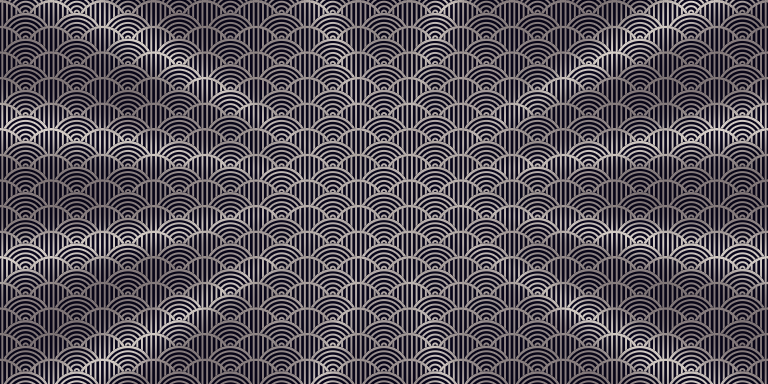
Give the GLSL for this pattern, as a WebGL 1 fragment shader.

```glsl
precision highp float;
// Overlapping wave fans in brushed silver line work on navy, with radiating sheen.

uniform vec2 u_resolution;

const float FANS_ACROSS = 15.0;
const float ROW_STEP = 0.25;        // row spacing, in fan widths
const float RADIUS = 0.5;
const float RIM_WIDTH = 0.050;
const float LINE_WIDTH = 0.038;
const float RING_STEP = 0.0864;
const float BAR_STEP = 0.0909;
const float FAN_VARIATION = 0.05;
const float WEAR = 0.03;

const vec3 NAVY = vec3(0.030, 0.020, 0.090);
const vec3 DULL_SILVER = vec3(0.51, 0.47, 0.475);
const vec3 BRIGHT_SILVER = vec3(0.82, 0.79, 0.765);

// Spoke directions and widths in radians, mirrored into four quadrants
const vec3 SPOKE_ANGLE = vec3(0.18, 0.55, 1.26);
const vec3 SPOKE_WIDTH = vec3(0.065, 0.070, 0.09);

float hash(vec2 p) {
  return fract(sin(dot(p, vec2(127.1, 311.7))) * 4375.85);
}

// Antialiased band of the given width around distance zero
float band(float distance, float width, float pixel) {
  return clamp((0.5 * width - abs(distance)) / pixel + 0.5, 0.0, 1.0);
}

float repeatedLines(float x, float spacing, float pixel) {
  return band((fract(x / spacing) - 0.5) * spacing, LINE_WIDTH, pixel);
}

// Light spokes that melt into an even glow at the centre
float sheen(vec2 p) {
  vec2 q = abs(p);
  float angle = atan(q.y, q.x + 0.0001);
  vec3 offset = (vec3(angle) - SPOKE_ANGLE) / SPOKE_WIDTH;
  float spokes = min(dot(exp(-offset * offset), vec3(1.0)), 1.0);
  return mix(0.65, spokes, smoothstep(0.05, 0.75, length(p)));
}

// Fine uneven polish from layered sines
float polish(vec2 p) {
  float wave = sin(p.x * 2.3 + 1.7 * sin(p.y * 1.9));
  wave += 0.6 * sin(p.y * 5.1 + 1.3 * sin(p.x * 3.7));
  wave += 0.4 * sin(dot(p, vec2(9.3, 7.1)));
  return wave * 0.5;
}

void main() {
  float pixel = FANS_ACROSS / u_resolution.x;
  vec2 p = gl_FragCoord.xy * pixel;
  vec2 centered = (2.0 * gl_FragCoord.xy - u_resolution) / u_resolution.x;

  float light = sheen(centered);
  vec3 silver = mix(DULL_SILVER, BRIGHT_SILVER, light);
  silver *= 1.0 + WEAR * polish(p);
  vec3 ground = NAVY + vec3(0.005, 0.005, 0.02) * light;
  vec3 color = ground;

  // Paint rows from top to bottom so that lower fans overlap upper ones
  float nearestRow = floor(p.y / ROW_STEP);
  for (int i = 0; i < 5; i++) {
    float row = nearestRow + 2.0 - float(i);
    float ringed = mod(row, 2.0);
    float column = floor(p.x + 0.5 * (1.0 - ringed));
    vec2 center = vec2(column + 0.5 * ringed, row * ROW_STEP);
    vec2 q = p - center;
    float d = length(q);

    float rings = repeatedLines(d, RING_STEP, pixel);
    float bars = repeatedLines(q.x, BAR_STEP, pixel);
    float rim = band(d - RADIUS + 0.5 * RIM_WIDTH, RIM_WIDTH, pixel);
    float ink = max(rim, mix(bars, rings, ringed));

    float tint = 1.0 + FAN_VARIATION * (hash(vec2(column, row)) - 0.5);
    float cover = clamp((RADIUS - d) / pixel + 0.5, 0.0, 1.0);
    color = mix(color, mix(ground, silver * tint, ink), cover);
  }

  gl_FragColor = vec4(color, 1.0);
}
```
